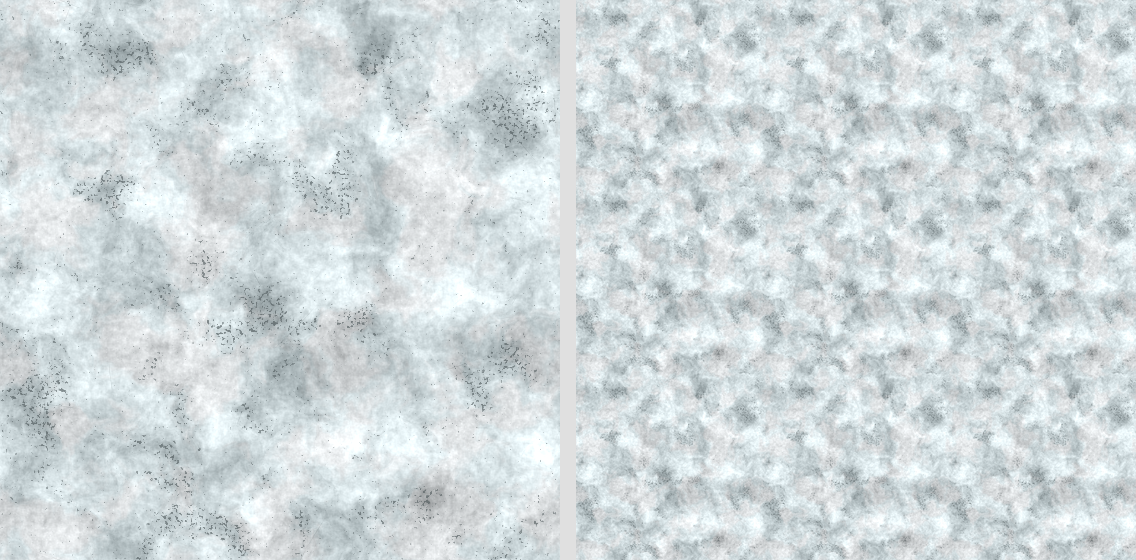
Left, the tile; right, the same tile 3 across and 3 down.
This texture is drawn by a Shadertoy shader. Its source:

```glsl
// Weathered pale plaster: misty white, blue-grey and warm grey clouds,
// dusted with fine grain, clustered dark pitting and a few faint scratches.
// All layers use wrapping gradient or cellular noise, so the square tiles.

#define CLOUD_REPEATS 7.0
#define CLOUD_CONTRAST 0.27
#define BRIGHTNESS 0.872
#define PIT_REPEATS 150.0
#define PIT_STRENGTH 0.62
#define GRAIN_AMOUNT 0.085
#define DUST_REPEATS 150.0
#define SCRATCH_COUNT 26
#define COOL_TINT vec3(-0.042, 0.004, 0.016)
#define WARM_TINT vec3(-0.016, -0.003, 0.003)
#define PIT_COLOR vec3(0.30, 0.34, 0.35)

vec2 hash2(vec2 p) {
    vec3 q = fract(p.xyx * vec3(0.1031, 0.1030, 0.0973));
    q += dot(q, q.yzx + 33.33);
    return fract((q.xx + q.yz) * q.zy);
}

// Slope contribution of one wrapped lattice corner
float corner(vec2 cell, vec2 offset, vec2 period, float seed) {
    vec2 slope = hash2(mod(cell, period) + seed) * 2.0 - 1.0;
    return dot(slope, offset);
}

// Gradient noise over the unit square with whole-number periods
float noise(vec2 uv, vec2 period, float seed) {
    vec2 p = uv * period, i = floor(p), f = p - i;
    vec2 w = f * f * f * (f * (f * 6.0 - 15.0) + 10.0);
    vec2 x = vec2(1.0, 0.0), y = vec2(0.0, 1.0);
    float low = mix(corner(i, f, period, seed),
                    corner(i + x, f - x, period, seed), w.x);
    float high = mix(corner(i + y, f - y, period, seed),
                     corner(i + 1.0, f - 1.0, period, seed), w.x);
    return mix(low, high, w.y);
}

float fbm(vec2 uv, float period, int octaves, float gain, float seed) {
    float sum = 0.0, weight = 1.0;
    for (int i = 0; i < octaves; i++) {
        sum += weight * noise(uv, vec2(period), seed + float(i) * 17.0);
        period *= 2.0;
        weight *= gain;
    }
    return sum;
}

// Cellular dots: one round speck of random size per wrapped cell
float dots(vec2 uv, float period, float share, float seed) {
    vec2 p = uv * period, i = floor(p);
    vec2 id = mod(i, period) + seed;
    vec2 center = 0.35 + 0.3 * hash2(id);
    vec2 pick = hash2(id + 71.0);
    float radius = mix(0.12, 0.25, pick.y);
    float disc = 1.0 - smoothstep(radius - 0.12, radius + 0.12, length(p - i - center));
    return disc * step(pick.x, share);
}

// Thin, slightly bent marks, measured on the wrapped square
float scratches(vec2 uv) {
    float sum = 0.0;
    for (int i = 0; i < SCRATCH_COUNT; i++) {
        vec2 id = vec2(float(i), 5.0);
        vec2 pick = hash2(id + 43.0);
        vec2 d = fract(uv - hash2(id) + 0.5) - 0.5;
        float angle = 6.2832 * pick.x;
        vec2 along = vec2(cos(angle), sin(angle));
        float t = dot(d, along);
        float reach = mix(0.02, 0.08, pick.y);
        float across = abs(dot(d, vec2(-along.y, along.x)) - 0.6 * t * t);
        float line = 1.0 - smoothstep(0.0003, 0.0016, across);
        sum += line * (1.0 - smoothstep(0.4 * reach, reach, abs(t)));
    }
    return min(sum, 1.0);
}

void mainImage(out vec4 fragColor, in vec2 fragCoord) {
    vec2 uv = fragCoord / iResolution.xy;

    // Warped clouds and separate patches of warm grey
    vec2 warp = vec2(fbm(uv, 9.0, 4, 0.55, 11.0), fbm(uv, 9.0, 4, 0.55, 131.0));
    vec2 drift = uv + 0.045 * warp;
    float cloud = fbm(drift, CLOUD_REPEATS, 6, 0.64, 251.0);
    float patches = fbm(drift, 7.0, 6, 0.58, 373.0);
    float warm = smoothstep(-0.08, 0.26, patches);

    // Fine grain, pale dust and faint brushed weave
    float grain = fbm(uv, 64.0, 3, 0.8, 491.0);
    float weave = noise(uv, vec2(24.0, 180.0), 557.0)
                + noise(uv, vec2(180.0, 24.0), 601.0);
    float dust = dots(uv, DUST_REPEATS, 0.3, 653.0);

    // Pitting gathers in loose drifts, with a thin scatter around them
    float cluster = fbm(drift, 8.0, 6, 0.68, 709.0) - 0.3 * cloud - 0.10 * warm;
    float wear = smoothstep(-0.12, 0.55, cluster);
    float ragged = fbm(uv, PIT_REPEATS, 2, 0.8, 811.0);
    float pits = smoothstep(0.0, 0.24, ragged - mix(0.52, 0.10, wear));
    float strays = dots(uv, 190.0, 0.012, 907.0);

    float light = BRIGHTNESS + CLOUD_CONTRAST * cloud * mix(1.0, 0.75, warm);
    light += GRAIN_AMOUNT * grain + 0.012 * weave;
    light += 0.03 * dust * warm - 0.06 * wear;
    light -= 0.06 * scratches(uv) * smoothstep(-0.3, 0.2, grain + cluster);

    vec3 color = vec3(light) + mix(COOL_TINT, WARM_TINT, warm);
    float dark = max(pits * PIT_STRENGTH * mix(0.5, 1.0, wear), strays * 0.45);
    color = mix(color, PIT_COLOR, dark);
    fragColor = vec4(clamp(color, 0.0, 1.0), 1.0);
}
```
